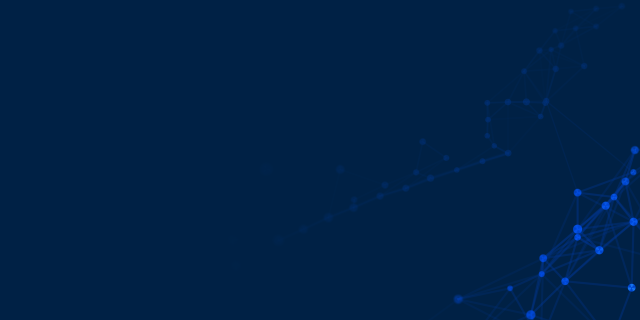
Write a Shadertoy shader that draws this background.

```glsl
// Dark navy backdrop with two glowing node networks: a faint, blurred strand
// that climbs to the upper right and a bright mesh in the lower right corner.
// Nodes lie on cubic rows; nearby ones are joined by thin links.
// Lengths are in hundredths of the canvas height.
#define BACKDROP vec3(0.0, 0.130, 0.270)
#define FAR_COLOR vec3(0.0, 0.225, 0.600)
#define LINK_COLOR vec3(0.0, 0.235, 0.680)
#define NODE_COLOR vec3(0.0, 0.310, 0.960)
#define SPARK_COLOR vec3(0.10, 0.500, 1.0)
#define FAR_REACH 17.0
#define NEAR_REACH 31.0
#define LINK_DENSITY 0.56
#define JITTER 0.7

vec4 nodes[48]; // position, radius, weight
int count = 0;

float hash(vec2 p) {
    return fract(sin(dot(p, vec2(127.1, 311.7))) * 43758.5453);
}

float farWeight(vec2 q) {
    return smoothstep(60.0, 160.0, q.x) * mix(1.0, 0.5, smoothstep(65.0, 100.0, q.y));
}

float nearWeight(vec2 q) {
    return smoothstep(110.0, 185.0, q.x) * mix(1.0, 0.7, smoothstep(30.0, 58.0, q.y));
}

// Append n nodes along start + step*t + bend*t^2 + twist*t^3, swaying sideways
void addRow(int n, vec2 start, vec2 step1, vec2 bend, vec2 twist, float sway, float radius, bool isFar) {
    for (int i = 0; i < n; i++) {
        float t = float(i);
        vec2 q = start + t * (step1 + t * (bend + t * twist));
        q.x += sway * cos(1.5708 * t) * min(t, 1.0);
        float r = radius * mix(0.85, 1.15, hash(q));
        if (isFar) {
            q += JITTER * (vec2(hash(q + 1.0), hash(q + 2.0)) - 0.5);
            r *= mix(1.5, 0.95, smoothstep(75.0, 150.0, q.x));
        }
        nodes[count++] = vec4(q, r, isFar ? farWeight(q) : nearWeight(q));
    }
}

float segmentDistance(vec2 p, vec2 a, vec2 b) {
    vec2 d = b - a;
    return length(p - a - d * clamp(dot(p - a, d) / dot(d, d), 0.0, 1.0));
}

float line(vec2 p, vec2 a, vec2 b, float halfWidth, float soft) {
    return 1.0 - smoothstep(halfWidth - soft, halfWidth + soft, segmentDistance(p, a, b));
}

// Coverage of the links between nodes at most span places apart
float meshLinks(vec2 p, float reach, int span, float halfWidth, float soft) {
    float clear = 1.0;
    for (int i = 0; i < count; i++) {
        for (int j = i + 1; j < min(count, i + span + 1); j++) {
            vec4 a = nodes[i], b = nodes[j];
            float len = distance(a.xy, b.xy);
            float pick = hash(vec2(i, j));
            if (len > reach || (j > i + 1 && pick > LINK_DENSITY)) continue;
            float strength = mix(0.75, 0.25, len / reach) * 0.5 * (a.w + b.w);
            strength *= mix(1.0, 0.5, pick);
            clear *= 1.0 - strength * line(p, a.xy, b.xy, halfWidth, soft);
        }
    }
    return 1.0 - clear;
}

// x: coverage of the discs, broken into facets, y: highlights in the corner
vec2 meshNodes(vec2 p, float aa) {
    vec2 cover = vec2(0.0);
    for (int i = 0; i < count; i++) {
        vec4 n = nodes[i];
        vec2 d = p - n.xy;
        float soft = aa + 0.4 * n.z * (1.0 - n.w);
        float disc = n.w * (1.0 - smoothstep(n.z - soft, n.z + soft, length(d)));
        float facet = 0.5 + 0.5 * sin(3.0 * atan(d.y, d.x + 0.0001) + float(i));
        float corner = smoothstep(170.0, 196.0, n.x) * mix(1.0, 0.3, smoothstep(12.0, 30.0, n.y));
        cover = max(cover, disc * vec2(mix(0.82, 1.0, facet), facet * corner));
    }
    return cover;
}

void mainImage(out vec4 fragColor, in vec2 fragCoord) {
    float aa = 100.0 / iResolution.y;
    vec2 p = fragCoord * aa;
    aa *= 0.65;
    vec3 color = BACKDROP;
    vec2 none = vec2(0.0);

    // Far strand: stray nodes, then a double chain with a soft band along it
    addRow(2, vec2(73.7, 16.7), vec2(-0.8, 8.3), none, none, 0.0, 1.0, true);
    addRow(3, vec2(83.3, 47.1), vec2(22.0, -4.95), vec2(1.2, 4.56), none, 0.0, 1.1, true);
    addRow(4, vec2(110.7, 37.5), vec2(9.7, 4.4), none, none, 0.0, 0.9, true);
    addRow(10, vec2(86.7, 25.0), vec2(8.0, 3.65), vec2(0.0, -0.07), none, 0.0, 1.0, true);
    float band = 0.0;
    for (int i = count - 10; i < count - 1; i++)
        band = max(band, farWeight(p) * line(p, nodes[i].xy, nodes[i + 1].xy, 0.45, 0.4));
    color = mix(color, FAR_COLOR, 0.12 * band);

    // Elbow and upper cluster
    addRow(4, vec2(158.6, 52.1), vec2(-4.85, 1.5), vec2(0.92, 0.65), none, 0.0, 1.0, true);
    addRow(4, vec2(152.6, 67.7), vec2(6.0, 0.1), none, none, 0.0, 1.0, true);
    addRow(2, vec2(168.8, 63.3), vec2(1.8, 5.2), none, none, 0.0, 0.9, true);
    vec2 hub = nodes[count - 1].xy;
    for (float k = 0.0; k < 4.0; k++)
        addRow(3, vec2(164.0 + 4.7 * k, 77.6 + 6.3 * k), vec2(6.0 + 3.4 * cos(2.4 * k), 0.8), none, none, 0.0, 0.9, true);
    color = mix(color, FAR_COLOR, 0.23 * meshLinks(p, FAR_REACH, 8, 0.25, aa));
    color = mix(color, FAR_COLOR, 0.42 * meshNodes(p, aa).x);

    // Near mesh: outer rim, inner rows, then anchors beyond the canvas
    if (p.x > 115.0 && p.y < 75.0) {
        count = 0;
        addRow(6, vec2(143.2, 6.5), vec2(34.74, 15.32), vec2(-9.04, -2.85), vec2(0.86, 0.33), 2.9, 1.3, false);
        addRow(5, vec2(159.4, 9.9), vec2(7.53, -1.05), vec2(2.99, 6.49), vec2(-0.63, -0.99), 0.9, 0.95, false);
        addRow(4, vec2(165.9, 1.6), vec2(10.7, 10.9), vec2(0.0, -0.4), none, 0.0, 1.38, false);
        addRow(2, vec2(180.5, 39.8), vec2(16.9, -29.7), none, none, 0.0, 1.15, false);
        addRow(4, vec2(125.0, -6.8), vec2(22.0, 0.0), none, none, 0.0, 1.2, false);
        addRow(4, vec2(210.0, 0.0), vec2(0.0, 18.0), none, none, 0.0, 1.2, false);
        float bridge = max(line(p, hub, nodes[15].xy, 0.2, aa), line(p, hub, nodes[10].xy, 0.2, aa));
        color = mix(color, LINK_COLOR, 0.12 * bridge);
        color = mix(color, LINK_COLOR, 0.75 * meshLinks(p, NEAR_REACH, count, 0.32, aa));
        vec2 disc = meshNodes(p, aa);
        color = mix(color, mix(NODE_COLOR, SPARK_COLOR, disc.y), 0.9 * disc.x);
    }
    fragColor = vec4(color, 1.0);
}
```
